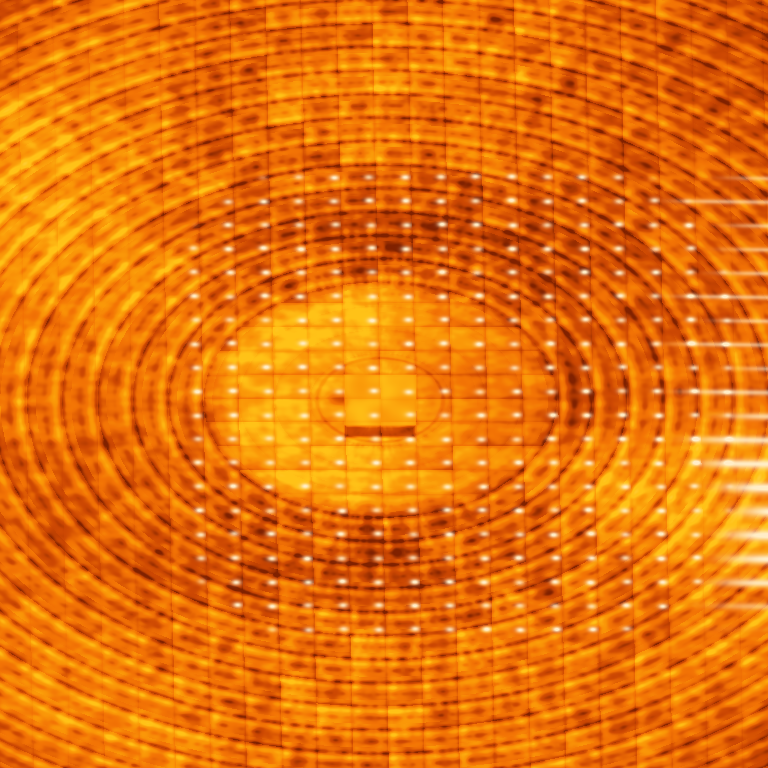
This texture is drawn by a Shadertoy shader. Its source:

```glsl
// Amber signal lens: broken elliptical prism rings crossed by a facet grid.
// Soft light pools set the broad tone, rings and facets modulate it, and a
// colour ramp turns tone into amber. White glints and side streaks go on top.

const vec2 CENTER = vec2(0.495, 0.479);
const vec2 CELL = vec2(0.0462, 0.031);
const vec2 GRID_ORIGIN = vec2(0.542, 0.512);
const float RING_STEP = 0.046;

float hash(vec2 p) {
    vec3 q = fract(p.xyx * vec3(0.1031, 0.1030, 0.0973));
    q += dot(q, q.yzx + 33.33);
    return fract((q.x + q.y) * q.z);
}

vec2 gradient(vec2 cell) {
    float a = 6.2832 * hash(cell);
    return vec2(cos(a), sin(a));
}

// Gradient noise, about -0.7 to 0.7
float noise(vec2 p) {
    vec2 i = floor(p), f = fract(p);
    vec2 u = f * f * f * (f * (f * 6.0 - 15.0) + 10.0);
    vec2 e = vec2(1.0, 0.0);
    float low = mix(dot(gradient(i), f), dot(gradient(i + e), f - e), u.x);
    float high = mix(dot(gradient(i + e.yx), f - e.yx), dot(gradient(i + 1.0), f - 1.0), u.x);
    return mix(low, high, u.y);
}

float pool(vec2 p, vec2 center, vec2 size) {
    vec2 d = (p - center) / size;
    return exp(-dot(d, d));
}

// Soft line where a repeating coordinate wraps
float seam(float t, float width) {
    float d = abs(fract(t + 0.5) - 0.5) / width;
    return exp(-d * d);
}

float box(vec2 p, vec2 center, vec2 halfSize, float soft) {
    vec2 d = abs(p - center) - halfSize;
    return 1.0 - smoothstep(-soft, soft, max(d.x, d.y));
}

vec3 amber(float t) {
    vec3 c = mix(vec3(0.5, 0.13, 0.0), vec3(0.80, 0.28, 0.01), smoothstep(0.0, 0.3, t));
    c = mix(c, vec3(0.95, 0.45, 0.02), smoothstep(0.28, 0.52, t));
    c = mix(c, vec3(0.98, 0.59, 0.03), smoothstep(0.5, 0.7, t));
    c = mix(c, vec3(1.0, 0.76, 0.09), smoothstep(0.68, 0.9, t));
    return mix(c, vec3(1.0, 0.88, 0.42), smoothstep(0.95, 1.3, t));
}

// Broad light and shade across the lens
float broadTone(vec2 p, float radius) {
    float heart = 1.0 - smoothstep(0.2, 0.235, radius);
    float t = 0.55 + 0.25 * heart * (1.0 - smoothstep(0.42, 0.68, p.x));
    t += 0.1 * pool(p, vec2(0.5, 0.59), vec2(0.12, 0.04));
    t += 0.22 * pool(p, vec2(0.03, 0.73), vec2(0.2, 0.16));
    t += 0.09 * pool(p, vec2(0.5, 0.88), vec2(0.2, 0.08));
    t += 0.2 * pool(p, vec2(0.87, 0.36), vec2(0.13, 0.08));
    t += 0.12 * pool(p, vec2(0.98, 0.31), vec2(0.08, 0.1));
    t += 0.06 * pool(p, vec2(0.5, 0.1), vec2(0.25, 0.08));
    t += 0.09 * pool(p, vec2(0.05, 0.06), vec2(0.16, 0.1));
    t -= 0.18 * pool(p, vec2(0.5, 0.7), vec2(0.23, 0.06));
    t -= 0.18 * pool(p, vec2(0.44, 0.27), vec2(0.22, 0.06));
    t -= 0.1 * pool(p, vec2(0.12, 0.35), vec2(0.18, 0.14));
    t -= 0.14 * pool(p, vec2(0.8, 0.6), vec2(0.18, 0.14));
    t -= 0.14 * pool(p, vec2(1.0, 0.85), vec2(0.25, 0.16));
    t -= 0.1 * pool(p, vec2(0.27, 0.88), vec2(0.1, 0.14));
    return t - 0.3 * smoothstep(0.59, 0.75, length(p - 0.5));
}

// Ring prisms: sloped bands whose edge lines and glints come and go
float ringTone(vec2 d, float radius) {
    float band = radius / RING_STEP;
    float id = floor(band + 0.25), f = fract(band);
    vec2 along = normalize(d + 0.0001) * (5.0 + id) + id * 7.3;
    float glint = noise(along * 1.3);
    float broken = clamp(0.5 + 1.3 * noise(along * 2.1 + 31.0), 0.0, 1.0);
    float t = 0.14 * (0.5 - f) + 0.22 * glint;
    t += 0.22 * seam(band - 0.22, 0.1) * (1.0 - 0.6 * broken);
    t -= 0.34 * seam(band, 0.09) * broken;
    return t - 0.2 * seam(band - 0.5, 0.09) * (1.0 - broken);
}

// Facets with a shaded pocket inside and faint seams between
float facetTone(vec2 g, float pocket) {
    vec2 id = floor(g), f = fract(g);
    float t = 0.17 * (hash(id + 41.0) - 0.5) + 0.09 * (f.y - f.x);
    vec2 q = (f - vec2(0.48, 0.4)) / vec2(0.26, 0.32);
    t -= pocket * 0.24 * exp(-dot(q * q, q * q)) * hash(id + 83.0);
    return t - 0.1 * seam(g.x, 0.06) - 0.1 * seam(g.y, 0.09);
}

float glintDot(vec2 g) {
    vec2 id = floor(g);
    vec2 jitter = 0.06 * vec2(hash(id + 5.0), hash(id + 17.0)) - 0.03;
    vec2 d = (fract(g) - vec2(0.82, 0.3) - jitter) / vec2(0.13, 0.115);
    return exp(-dot(d, d)) * (0.75 + 0.4 * hash(id + 29.0));
}

float sideStreak(vec2 p, float row) {
    float id = floor(row);
    float start = 0.97 - 0.09 * hash(vec2(id, 60.0));
    float low = pool(p, vec2(1.0, 0.33), vec2(0.2, 0.12));
    float d = (fract(row) - 0.45) / (0.1 + 0.13 * low);
    float span = smoothstep(0.17, 0.24, p.y) * (1.0 - smoothstep(0.76, 0.8, p.y));
    return exp(-d * d) * (0.55 + 0.6 * low) * span * smoothstep(start - 0.04, start + 0.05, p.x);
}

void mainImage(out vec4 fragColor, in vec2 fragCoord) {
    vec2 p = fragCoord / iResolution.xy;
    vec2 d = p - CENTER;
    float radius = length(d * vec2(1.0, 1.5));
    vec2 g = (p - GRID_ORIGIN + vec2(0.022 * d.y, 0.0)) / CELL;

    // Rings rule the outside, facets the middle
    float outer = smoothstep(0.18, 0.25, radius);
    float columns = 1.0 - smoothstep(0.24, 0.42, abs(d.x - 0.05));
    vec2 ringGrid = vec2(g.x, mix(g.y, radius / RING_STEP, step(0.23, radius)));
    float tone = broadTone(p, radius);
    tone += ringTone(d, radius) * mix(0.2, 1.0, outer);
    tone += facetTone(ringGrid, outer) * mix(0.35, 1.0, columns);
    tone += 0.16 * noise(p * vec2(20.0, 44.0)) + 0.12 * noise(p * vec2(55.0, 110.0));

    // Central pair of facets, with the shaded edges around it
    float core = box(p, vec2(0.495, 0.479), vec2(0.047, 0.033), 0.0015);
    tone = mix(tone, 0.78 + 0.35 * facetTone(g, 0.0) + 0.12 * noise(p * 35.0), core);
    tone -= 0.5 * box(p, vec2(0.495, 0.438), vec2(0.045, 0.007), 0.003);
    tone -= 0.35 * pool(p, vec2(0.44, 0.478), vec2(0.012, 0.008));
    tone -= 0.14 * pool(vec2(radius, 0.0), vec2(0.082, 0.0), vec2(0.003, 1.0)) * (1.0 - core);

    // White reflections
    vec2 m = pow(abs((p - vec2(0.59, 0.475)) / vec2(0.36, 0.31)), vec2(4.0));
    float dots = glintDot(g) * (1.0 - smoothstep(0.85, 1.15, m.x + m.y));
    float streaks = sideStreak(p, g.y + 0.4 * d.x);
    vec3 color = amber(tone);
    color = mix(color, vec3(1.0, 0.93, 0.78), clamp(dots + streaks, 0.0, 1.0));
    fragColor = vec4(color, 1.0);
}
```
